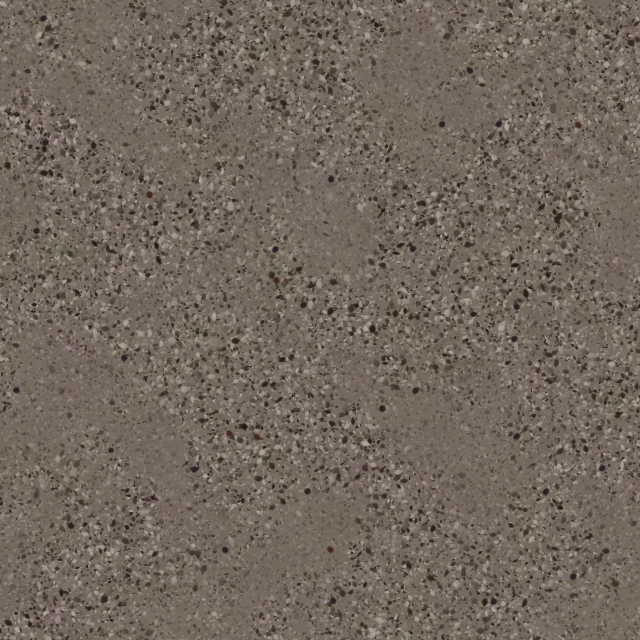
Reproduce this texture procedurally as a WebGL 1 fragment shader.

```glsl
precision highp float;
uniform vec2 u_resolution;

vec4 hash4(vec2 p) {
  vec4 q = fract(p.xyxy * vec4(0.1031, 0.1030, 0.0973, 0.1099));
  q += dot(q, q.wzxy + 33.33);
  return fract((q.xxyz + q.yzzw) * q.zywx);
}

// Warped, layered sines: broad irregular patches, about -1 to 1
float patches(vec2 p) {
  float sum = 0.0;
  float weight = 0.5;
  for (int i = 0; i < 4; i++) {
    p += 0.6 * sin(p.yx * 1.3 + vec2(1.7, 4.1));
    sum += weight * sin(p.x) * sin(p.y + 0.8);
    p = mat2(1.3, 1.1, -1.1, 1.3) * p + 2.3;
    weight *= 0.7;
  }
  return sum;
}

// Lays one cellular layer of soft, randomly turned grains over the ground
vec3 addGrains(vec3 ground, vec2 p, float scale, float seed, float density, float contrast) {
  p *= scale;
  vec2 cell = floor(p);
  for (int y = -1; y <= 1; y++) {
    for (int x = -1; x <= 1; x++) {
      vec2 id = cell + vec2(float(x), float(y));
      vec4 place = hash4(id + seed);
      vec4 look = hash4(id + seed + 171.7);
      vec2 d = p - id - place.xy;
      float angle = 6.2832 * place.z;
      vec2 axis = vec2(cos(angle), sin(angle));
      vec2 local = vec2(dot(d, axis), dot(d, vec2(-axis.y, axis.x)));
      float radius = mix(0.36, 0.62, look.x);
      local /= radius * vec2(1.25, mix(0.55, 1.0, look.y));

      // Blunt corners lie between an ellipse and a diamond
      float shape = mix(length(local), abs(local.x) + abs(local.y), 0.35);
      float cover = smoothstep(1.15, 0.45, shape) * step(place.w, density);

      float tone = look.z * 2.0 - 1.0;
      tone *= tone < 0.0 ? 0.27 : 0.20;
      tone += 0.035 * (d.y - d.x);
      vec3 tint = mix(vec3(0.012, -0.012, 0.018), vec3(-0.010, 0.010, -0.008), look.w);
      vec3 grain = vec3(0.455, 0.413, 0.373) + tone * contrast + tint;
      ground = mix(ground, grain, cover);
    }
  }
  return ground;
}

void main() {
  vec2 p = gl_FragCoord.xy / u_resolution.y;
  float broad = patches(p * 11.0);
  float fine = patches(p * 31.0 + 7.0);
  float gravel = smoothstep(-0.75, 0.35, broad + 0.5 * fine);

  // Dusty earth, slightly cooler where the gravel gathers
  vec3 color = vec3(0.46, 0.415, 0.37) + 0.018 * fine;
  color = addGrains(color, p, 185.0, 11.0, 0.85, mix(0.35, 0.85, gravel));
  color = addGrains(color, p, 125.0, 47.0, mix(0.2, 0.65, gravel), mix(0.4, 1.05, gravel));
  color = addGrains(color, p, 88.0, 83.0, mix(0.03, 0.23, gravel), mix(0.6, 1.15, gravel));

  // Faint violet and green stains
  float stain = patches(p * 17.0 + 19.0);
  color += stain * vec3(0.006, -0.006, 0.010);

  // Sparse dark pebbles, a few of them rusty
  vec2 q = p * 24.0;
  vec4 pebble = hash4(floor(q) + 301.0);
  vec2 offset = fract(q) - mix(vec2(0.25), vec2(0.75), pebble.xy);
  offset.x += 0.5 * offset.y * (pebble.z - 0.5);
  float body = smoothstep(0.16, 0.07, length(offset)) * step(pebble.w, 0.06);
  vec3 pebbleColor = mix(vec3(0.16, 0.13, 0.14), vec3(0.27, 0.16, 0.12), step(0.75, pebble.z));
  color = mix(color, pebbleColor, body);

  gl_FragColor = vec4(color, 1.0);
}
```
